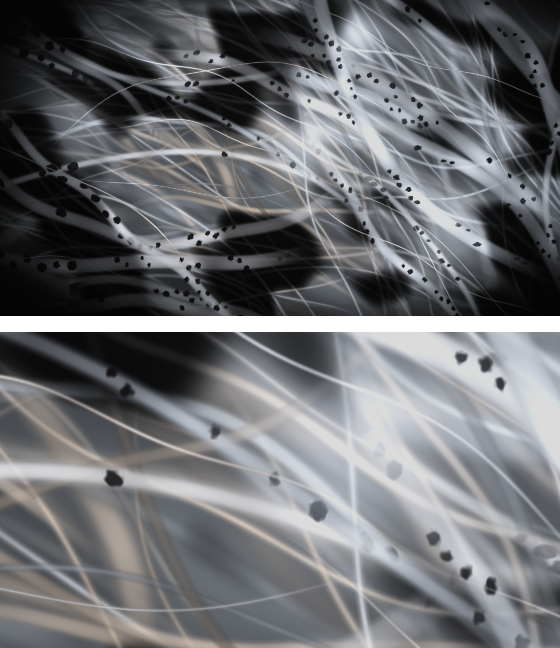
Top, the full canvas; bottom, a detail of the centre.
Give the GLSL for this texture, as a Shadertoy shader.

```glsl
// Macro view of tangled pale fibres with dark beads, fading into a black background.

vec4 hash4(float n) {
    vec4 v = fract(n * vec4(0.1031, 0.1030, 0.0973, 0.1099));
    v += dot(v, v.wzxy + 33.33);
    return fract((v.xxyz + v.yzzw) * v.zywx);
}

float gradientAt(vec2 cell, vec2 offset) {
    float angle = 6.2832 * hash4(cell.x + 57.0 * cell.y).x;
    return dot(vec2(cos(angle), sin(angle)), offset);
}

float gradientNoise(vec2 p) {
    vec2 i = floor(p), f = p - i;
    vec2 u = f * f * f * (f * (f * 6.0 - 15.0) + 10.0);
    vec2 e = vec2(1.0, 0.0);
    float low = mix(gradientAt(i, f), gradientAt(i + e, f - e), u.x);
    float high = mix(gradientAt(i + e.yx, f - e.yx), gradientAt(i + 1.0, f - 1.0), u.x);
    return mix(low, high, u.y);
}

// Round falloff of a given radius about a centre
float spot(vec2 p, vec2 centre, float radius) {
    vec2 r = (p - centre) / radius;
    return exp(-dot(r, r));
}

// Coverage of lumpy dark beads clustered along a strand
float beadCover(float along, float across, float width, float blur, float id, float scale) {
    float spacing = 0.026 * scale;
    float cell = floor(along / spacing);
    vec4 h = hash4(cell + id * 71.3);
    float cluster = hash4(floor(cell / 3.0) + id * 37.7).y;
    vec2 centre = vec2((cell + 0.38 + 0.24 * h.x) * spacing, (h.y - 0.5) * 1.7 * width);
    float radius = mix(0.005, 0.0095, h.z) * scale;
    vec2 r = vec2(along, across) - centre;
    float d = length(r) + 0.004 * gradientNoise(r * 130.0 + h.xy * 40.0);
    float present = step(0.3, h.w) * step(0.5, cluster);
    return present * (1.0 - smoothstep(radius - blur, radius + blur, d));
}

// Paints one family of curved strands over the colour below
void paintStrands(inout vec3 col, vec2 p, float aspect, float seed, int count,
                  vec2 widths, float blur, vec2 tones, float opacity, float wobble, float beads) {
    float soft = max(blur, 0.8 / iResolution.y);
    for (int i = 0; i < count; i++) {
        float id = seed + float(i);
        vec4 h = hash4(id), k = hash4(id + 503.0);

        // Fan from nearly level at left to steep at right
        vec2 centre = vec2(h.x * aspect, h.y * 1.1 - 0.05);
        float angle = -mix(0.2, 1.05, h.x) + (h.z - 0.5) * (0.7 + 0.8 * k.y * k.y);
        vec2 dir = vec2(cos(angle), sin(angle));
        vec2 r = p - centre;
        float s = dot(r, dir);
        float t = dot(r, vec2(-dir.y, dir.x));

        // Bowed path with a gentle wave, corrected by its slope
        float bend = (h.w - 0.5) * 1.5;
        float freq = mix(6.0, 17.0, k.x);
        float wave = freq * s + 6.2832 * k.y;
        float slope = 2.0 * bend * s + wobble * freq * cos(wave);
        float across = (t - bend * s * s - wobble * sin(wave)) / sqrt(1.0 + slope * slope);
        float width = mix(widths.x, widths.y, k.z * k.z);
        float reach = mix(0.3, 0.8, k.w);
        if (abs(across) > width + soft + 0.03 * beads || abs(s) > reach) continue;

        float ends = 1.0 - smoothstep(reach - 0.25, reach, abs(s));
        float cover = 1.0 - smoothstep(max(width - soft, 0.0), width + soft, abs(across));
        float rounding = 1.0 - 0.25 * min(across * across / (width * width), 1.0);
        float mottle = 1.0 + 0.5 * gradientNoise(vec2(s * 8.0, id * 3.7));
        float tone = mix(tones.x, tones.y, fract(h.w * 7.0 + k.x)) * rounding * mottle;

        // Warm fibres gather in the middle, cool ones elsewhere
        float warm = spot(p, vec2(0.75, 0.42), 0.5) * smoothstep(0.2, 0.7, k.y) * (1.0 - 0.7 * beads);
        vec3 tint = mix(vec3(0.95, 0.99, 1.05), vec3(1.08, 0.98, 0.89), warm);
        col = mix(col, tone * tint, cover * ends * opacity);

        if (beads > 0.0) {
            float nearLeft = 1.0 - smoothstep(0.1, 0.6, p.x);
            float dark = beadCover(s, across, width, soft * 0.5, id, 1.0 + 0.8 * nearLeft);
            col = mix(col, vec3(0.04), dark * ends * 0.95);
        }
    }
}

void mainImage(out vec4 fragColor, in vec2 fragCoord) {
    float aspect = iResolution.x / iResolution.y;
    vec2 p = fragCoord / iResolution.y;
    vec2 u = 2.0 * fragCoord / iResolution.xy - 1.0;

    // Diagonal haze, and black gaps between the tangles
    vec2 grain = vec2(0.8 * p.x - 0.6 * p.y, 0.6 * p.x + 0.8 * p.y);
    float haze = 0.27 + 0.22 * gradientNoise(grain * vec2(3.0, 8.0) + 4.0);
    float openness = gradientNoise(grain * vec2(2.4, 4.0) + 17.0) + 0.6 * gradientNoise(grain * vec2(5.0, 9.0) + 31.0);
    openness -= 0.5 * spot(p, vec2(0.22, 0.36), 0.2) + 0.4 * spot(p, vec2(0.25, 0.92), 0.2);
    openness -= 0.4 * spot(p, vec2(0.86, 0.2), 0.13) + 0.3 * spot(p, vec2(1.6, 0.1), 0.2);
    float gap = smoothstep(-0.34, -0.02, openness);
    vec3 col = haze * vec3(0.95, 1.0, 1.05);

    // Far blur, then fine strands, then beaded cords, then sharp hairs
    paintStrands(col, p, aspect, 11.0, 75, vec2(0.009, 0.028), 0.012, vec2(0.3, 0.74), 0.58, 0.016, 0.0);
    col *= mix(0.05, 1.0, gap);
    paintStrands(col, p, aspect, 131.0, 110, vec2(0.003, 0.009), 0.0045, vec2(0.32, 0.88), 0.62, 0.012, 0.0);
    col *= mix(0.3, 1.0, gap);
    paintStrands(col, p, aspect, 307.0, 23, vec2(0.009, 0.026), 0.006, vec2(0.62, 0.9), 0.8, 0.011, 1.0);
    paintStrands(col, p, aspect, 401.0, 12, vec2(0.0014, 0.003), 0.002, vec2(0.65, 0.88), 0.7, 0.014, 0.0);
    col *= mix(0.6, 1.0, gap);

    // Soft bloom where the tangle catches the light
    float bloom = 0.55 * spot(p, vec2(1.12, 0.89), 0.07) + 0.42 * spot(p, vec2(0.96, 0.56), 0.11);
    bloom += 0.3 * spot(p, vec2(1.42, 0.27), 0.13) + 0.25 * spot(p, vec2(0.24, 0.62), 0.12);
    bloom += 0.14 * spot(p, vec2(1.0, 0.6), 0.5);
    col += bloom * vec3(0.94, 0.98, 1.05) * (1.0 - col) * mix(0.35, 1.0, gap);

    // Fall into darkness toward the corners, then firm up the contrast
    float light = 1.0 - smoothstep(0.75, 1.42, length(u - vec2(0.12, 0.04)));
    col = clamp(0.025 + col * light, 0.0, 1.0);
    col = mix(col, col * col * (3.0 - 2.0 * col), 0.4);
    fragColor = vec4(min(col, 0.86), 1.0);
}
```
